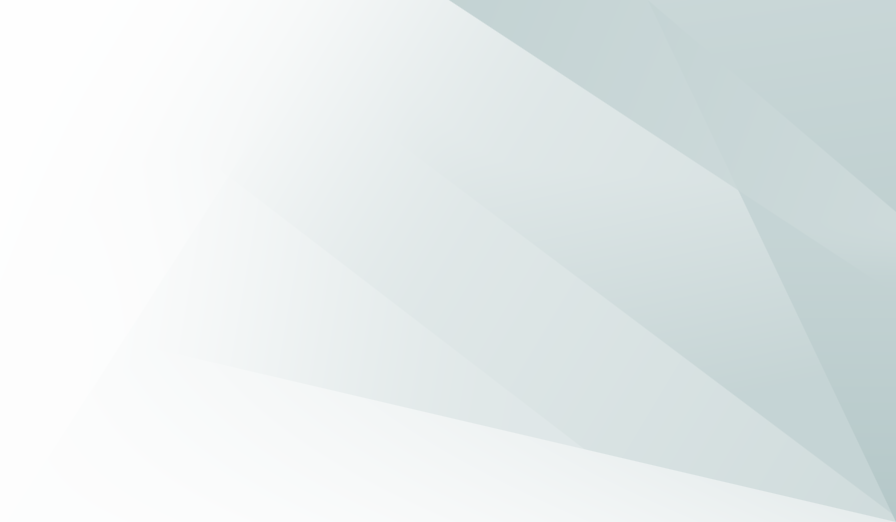
This background is drawn by a WebGL 2 fragment shader. Its source:

```glsl
#version 300 es
precision highp float;
// Pale grey-teal background of overlapping translucent shards with soft gradients.

uniform vec2 u_resolution;
out vec4 outColor;

// Color lost per unit of shade: red fades first, giving the cool tint
const vec3 TINT = vec3(1.0, 0.74, 0.73);
const float PAPER = 0.996;

// Shard edges as start.xy, end.xy in canvas fractions
const vec4 TOP_EDGE    = vec4(0.501, 1.000, 0.827, 0.632);
const vec4 CORNER_EDGE = vec4(0.723, 1.000, 1.000, 0.594);
const vec4 RIGHT_EDGE  = vec4(0.723, 1.000, 1.000, 0.000);
const vec4 MIDDLE_EDGE = vec4(0.449, 0.721, 1.000, 0.010);
const vec4 LOWER_EDGE  = vec4(0.117, 0.844, 0.651, 0.141);
const vec4 FLOOR_EDGE  = vec4(0.137, 0.346, 1.000, 0.000);
const vec4 LEFT_EDGE   = vec4(0.319, 0.833, 0.137, 0.346);

const float TOP_SHADE     = 0.230;
const float OVERLAP_SHADE = 0.222;
const float CORNER_SHADE  = 0.208;
const float RIGHT_SHADE   = 0.222;
const float MIDDLE_SHADE  = 0.203;
const float MIDDLE_LIMIT  = 0.222;

// Smooth coverage of the half plane left of an edge's direction
float leftOf(vec4 edge, vec2 p) {
    vec2 along = edge.zw - edge.xy;
    vec2 offset = p - edge.xy;
    float side = along.x * offset.y - along.y * offset.x;
    return clamp(side / fwidth(side) + 0.5, 0.0, 1.0);
}

// Diagonal sweep from white to pale grey
float baseShade(vec2 p) {
    float s = p.x - 0.35 * p.y;
    return 0.006 * smoothstep(-0.35, 0.0, s)
         + 0.085 * smoothstep(-0.2, 0.36, s)
         + 0.092 * max(s, 0.0);
}

// Light shards on the left and along the floor
float lightShards(vec2 p) {
    float shade = baseShade(p);

    float middle = MIDDLE_SHADE + 0.07 * (p.x - 0.781) - 0.19 * (p.y - 0.33);
    middle = max(shade, min(middle, MIDDLE_LIMIT));
    float tipFade = smoothstep(0.42, 0.54, p.x);
    shade = mix(shade, middle, leftOf(MIDDLE_EDGE, p) * tipFade);

    float lower = 0.01 + 0.11 * smoothstep(0.05, 0.6, p.x - 0.1 * (p.y - 0.3));
    lower = min(lower, shade);
    shade = mix(lower, shade, leftOf(LOWER_EDGE, p));

    float fade = mix(0.45, 1.0, smoothstep(0.3, 0.85, p.y));
    shade *= mix(fade, 1.0, leftOf(LEFT_EDGE, p));

    float ground = 0.006 + 0.09 * p.x * p.x + 0.25 * p.x * p.y;
    return mix(min(ground, shade), shade, leftOf(FLOOR_EDGE, p));
}

// Darker shards on the right, painted over the light ones
float darkShards(float shade, vec2 p) {
    float rightMask = leftOf(RIGHT_EDGE, p);
    float right = RIGHT_SHADE + 0.12 * max(0.55 - p.y, 0.0);
    shade = mix(shade, right, rightMask);

    float top = TOP_SHADE - 0.08 * (p.x - 0.5) - 0.02 * (1.0 - p.y);
    float overlap = OVERLAP_SHADE - 0.09 * (p.x - 0.75) - 0.02 * (1.0 - p.y);
    float topFade = smoothstep(0.44, 0.58, p.y);
    shade = mix(shade, mix(top, overlap, rightMask), leftOf(TOP_EDGE, p) * topFade);

    float corner = CORNER_SHADE + 0.08 * (0.98 - p.y) + 0.02 * (p.x - 0.8);
    return mix(shade, corner, leftOf(CORNER_EDGE, p));
}

void main() {
    vec2 p = gl_FragCoord.xy / u_resolution;
    float shade = darkShards(lightShards(p), p);
    outColor = vec4(PAPER - TINT * shade, 1.0);
}
```
